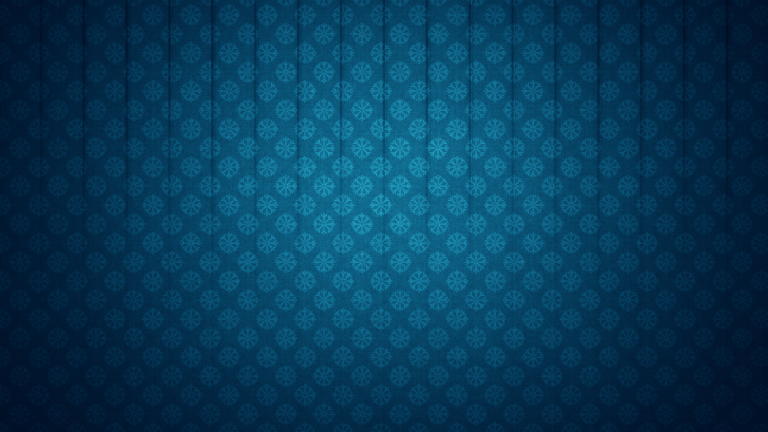
Reproduce this pattern procedurally as a Shadertoy shader.

```glsl
// Blue damask wallpaper: staggered eight-armed rosettes on seamed cloth under a soft spotlight.
#define PITCH 0.044                       // half the rosette spacing, in canvas heights
#define ROSETTE_ORIGIN vec2(-0.0069, 0.9653)
#define LINE_WIDTH 0.062                  // rosette stroke, in pitches
#define PANEL_WIDTH 0.0993                // distance between vertical seams
#define LIGHT_CENTRE vec2(0.0, 0.58)
#define LIGHT_SPREAD vec2(0.633, 0.525)
#define LIGHT_POWER 0.38
#define AMBIENT 0.045
#define PRINT_GAIN 0.46                   // how much brighter the rosettes are
#define SEAM_DEPTH 0.48
#define GRAIN 0.13

float hash(vec2 p) {
    return fract(sin(dot(p, vec2(127.1, 311.7))) * 43758.5453);
}

float noise(vec2 p) {
    vec2 i = floor(p), f = fract(p);
    f = f * f * (3.0 - 2.0 * f);
    return mix(mix(hash(i), hash(i + vec2(1, 0)), f.x),
               mix(hash(i + vec2(0, 1)), hash(i + vec2(1, 1)), f.x), f.y);
}

float segment(vec2 p, vec2 a, vec2 b) {
    vec2 pa = p - a, ba = b - a;
    return length(pa - ba * clamp(dot(pa, ba) / dot(ba, ba), 0.0, 1.0));
}

// Distance to the rosette strokes, folded into one eighth of a turn
float rosette(vec2 v) {
    v = abs(v);
    if (v.y > v.x) v = v.yx;
    float d = segment(v, vec2(0.06, 0.0), vec2(0.56, 0.0));           // straight arm
    d = min(d, segment(v, vec2(0.35, 0.0), vec2(0.48, 0.13)));        // its barb
    d = min(d, segment(v, vec2(0.06), vec2(0.36)));                   // diagonal arm
    d = min(d, segment(v, vec2(0.27), vec2(0.42, 0.24)));             // its barb
    return d - 0.5 * LINE_WIDTH;
}

// Printed rosette coverage, with uneven ink
float rosettePrint(vec2 p, float pixel) {
    vec2 q = (p - ROSETTE_ORIGIN) / PITCH;
    vec2 a = mod(q + 1.0, 2.0) - 1.0;
    vec2 b = mod(q, 2.0) - 1.0;
    vec2 local = dot(a, a) < dot(b, b) ? a : b;
    float aa = 0.75 * pixel / PITCH;
    float ink = 1.0 - smoothstep(-aa, aa, rosette(local));
    float halo = 0.16 * (1.0 - smoothstep(0.44, 0.60, length(local)));
    float wear = 0.78 + 0.22 * noise(p * 85.0) + 0.12 * hash(round(q - local));
    return (ink + halo * (1.0 - ink)) * wear;
}

// Seam shading: deep at the top, fading downwards
float seamShade(vec2 p, float pixel) {
    float s = p.x / PANEL_WIDTH;
    float id = floor(s + 0.5);
    float x = (s - id) * PANEL_WIDTH;
    float fade = mix(0.12, 1.0, smoothstep(0.22, 0.95, p.y));
    fade *= 0.7 + 0.3 * hash(vec2(id, 7.0));
    float core = 1.0 - smoothstep(0.0012, 0.0022 + pixel, abs(x));
    float fold = 1.0 - smoothstep(0.0, 0.0015 + pixel, abs(x - 0.0065));
    float shadow = exp(-abs(x) / 0.009);
    float ragged = 0.7 + 0.3 * noise(vec2(id * 9.0, p.y * 70.0));
    return 1.0 - SEAM_DEPTH * fade * (0.72 * core * ragged + 0.25 * fold + 0.28 * shadow);
}

// Woven grain around 1.0
float clothGrain(vec2 p) {
    float speckle = noise(p * 300.0) - 0.5;
    float threads = noise(p * vec2(55.0, 280.0)) + noise(p * vec2(280.0, 55.0)) - 1.0;
    float stains = noise(p * 9.0) - 0.5;
    return 1.0 + GRAIN * (speckle + 0.6 * threads + 0.5 * stains);
}

// Blue ramp, from navy to cyan, driven by its green level
vec3 blueRamp(float g) {
    return vec3(0.35 * g * g, g, 0.07 + 1.33 * g - 0.4 * g * g);
}

void mainImage(out vec4 fragColor, in vec2 fragCoord) {
    float pixel = 1.0 / iResolution.y;
    vec2 p = (fragCoord - vec2(0.5 * iResolution.x, 0.0)) * pixel;

    vec2 l = (p - LIGHT_CENTRE) / LIGHT_SPREAD;
    float level = AMBIENT + LIGHT_POWER * exp(-dot(l, l));
    level *= 1.0 + PRINT_GAIN * rosettePrint(p, pixel);
    level *= seamShade(p, pixel) * clothGrain(p);

    fragColor = vec4(clamp(blueRamp(level), 0.0, 1.0), 1.0);
}
```
